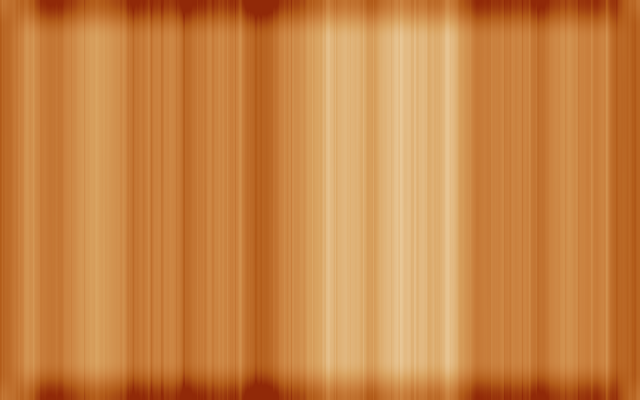
Write a WebGL 1 fragment shader that draws this background.

```glsl
precision highp float;
// Warm wooden panel: broad vertical tone bands overlaid with fine fibres.
// Gaussian bands and layered 1D noise set one tone value, which is darkened
// at the burnt borders and then mapped through a five-colour wood ramp.

uniform vec2 u_resolution;

const vec3 BURNT  = vec3(0.57, 0.16, 0.03);
const vec3 RUST   = vec3(0.70, 0.36, 0.10);
const vec3 AMBER  = vec3(0.79, 0.50, 0.24);
const vec3 HONEY  = vec3(0.85, 0.64, 0.38);
const vec3 CREAM  = vec3(0.91, 0.78, 0.59);

const float BASE_TONE   = 0.54;
const float PALE_GAIN   = 0.29;   // lift of the wide pale zone
const float BURN_DEPTH  = 0.105;  // height of the burnt border
const float BURN_GAIN   = 0.46;
const float SIDE_WIDTH  = 0.045;
const float SIDE_GAIN   = 0.27;
const float CORNER_SIZE = 0.07;   // burn fades out towards the corners
const float GRAIN_COUNT = 64.0;   // coarsest fibres across the width
const float GRAIN_GAIN  = 0.075;
const float LINE_COUNT  = 250.0;  // thin dark and pale fibres
const float LINE_GAIN   = 0.10;

float hash(float n) {
  return fract(sin(n * 12.9898 + 4.137) * 43758.5453);
}

float noise(float x) {
  float cell = floor(x);
  float f = fract(x);
  return mix(hash(cell), hash(cell + 1.0), f * f * (3.0 - 2.0 * f));
}

// Soft stripe at a centre, with a half width and a signed strength
float band(float x, float centre, float width, float strength) {
  float d = (x - centre) / width;
  return strength * exp(-d * d);
}

float broadTone(float x) {
  float pale = smoothstep(0.44, 0.515, x) * (1.0 - smoothstep(0.705, 0.75, x));
  float tone = BASE_TONE + PALE_GAIN * pale;
  // Left part
  tone += band(x, 0.050, 0.016, 0.10) + band(x, 0.088, 0.015, -0.10);
  tone += band(x, 0.150, 0.030, 0.14) + band(x, 0.172, 0.009, 0.07);
  tone += band(x, 0.212, 0.013, -0.13) + band(x, 0.295, 0.018, -0.15);
  tone += band(x, 0.408, 0.024, -0.25);
  // Pale zone
  tone += band(x, 0.513, 0.009, 0.13) + band(x, 0.550, 0.013, 0.08);
  tone += band(x, 0.578, 0.014, -0.12) + band(x, 0.630, 0.022, 0.12);
  tone += band(x, 0.703, 0.009, 0.16);
  // Right part
  tone += band(x, 0.750, 0.013, -0.07) + band(x, 0.845, 0.025, -0.08);
  tone += band(x, 0.885, 0.014, 0.06) + band(x, 0.930, 0.013, -0.08);
  tone += band(x, 0.965, 0.012, -0.20);
  return tone;
}

// Streaks of growing fineness, plus sparse sharp fibres
float grain(vec2 uv) {
  float sum = 0.0;
  float freq = GRAIN_COUNT;
  float gain = GRAIN_GAIN;
  for (int i = 0; i < 3; i++) {
    sum += gain * (noise(uv.x * freq + float(i) * 37.0) - 0.5);
    freq *= 2.3;
    gain *= 0.95;
  }
  float fibre = noise(uv.x * LINE_COUNT + 91.0);
  sum += LINE_GAIN * (smoothstep(0.86, 1.0, fibre)
                    - smoothstep(0.20, 0.0, fibre));
  // Slight change of strength along each fibre
  float along = noise(uv.y * 5.0 + hash(floor(uv.x * LINE_COUNT)) * 50.0);
  return sum + 0.018 * (along - 0.5);
}

vec3 woodRamp(float tone) {
  float t = clamp(tone, 0.0, 1.0) * 4.0;
  vec3 color = mix(BURNT, RUST, clamp(t, 0.0, 1.0));
  color = mix(color, AMBER, clamp(t - 1.0, 0.0, 1.0));
  color = mix(color, HONEY, clamp(t - 2.0, 0.0, 1.0));
  return mix(color, CREAM, clamp(t - 3.0, 0.0, 1.0));
}

void main() {
  vec2 uv = gl_FragCoord.xy / u_resolution;
  vec2 edge = min(uv, 1.0 - uv);

  // Burnt top and bottom, darkened sides, lighter corners
  float burn = pow(1.0 - smoothstep(0.0, BURN_DEPTH, edge.y), 1.2);
  burn *= smoothstep(0.0, CORNER_SIZE, edge.x);
  float side = 1.0 - smoothstep(0.0, SIDE_WIDTH, edge.x);
  side *= mix(0.6, 1.0, smoothstep(0.0, CORNER_SIZE, edge.y));

  float tone = broadTone(uv.x) + grain(uv);
  tone -= BURN_GAIN * burn + SIDE_GAIN * side;
  gl_FragColor = vec4(woodRamp(tone), 1.0);
}
```
